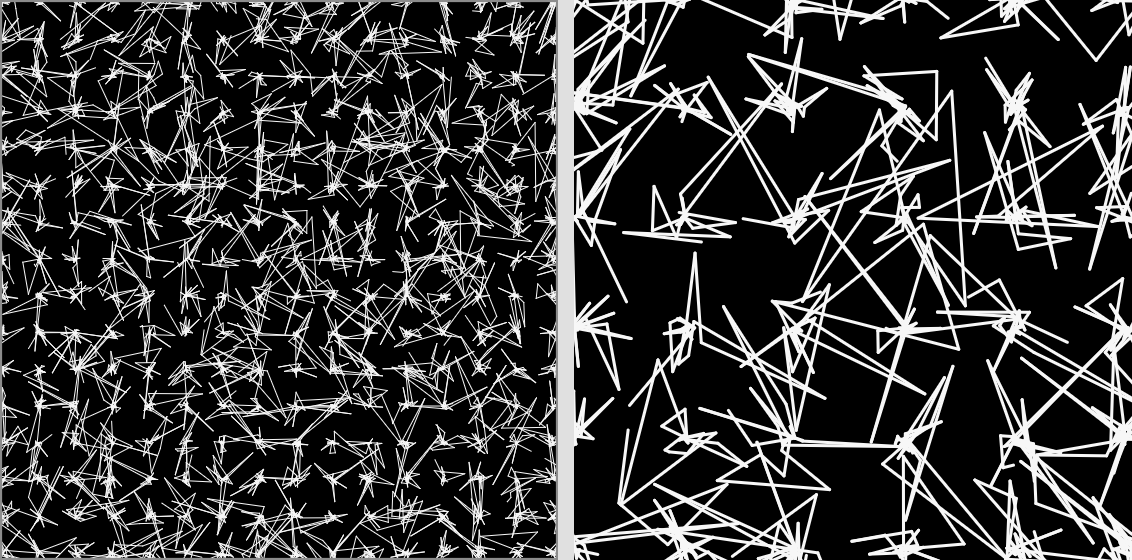
Left, the full canvas; right, a detail of the centre.
Write a WebGL 1 fragment shader that draws this pattern.

```glsl
precision highp float;
// Scribbled stars on a regular grid: every grid node owns one polyline whose
// vertices scatter around it with a heavy-tailed radius, giving a bright core
// and a few long thin spikes. Each pixel sums the scribbles within reach.

uniform vec2 u_resolution;

const float SPACING = 0.0658;                // grid step, in canvas widths
const vec2  GRID_ORIGIN = vec2(0.0047, 0.0125);
const int   SEGMENTS = 24;                   // strokes per star
const float SPREAD = 0.19;                   // radius scale, in grid steps
const float TAIL = 1.5;                      // higher: tighter core, longer spikes
const float REACH = 1.5;                     // longest spike, in grid steps
const float HALF_WIDTH = 0.0138;             // stroke half width, in grid steps
const float FRAME_WIDTH = 0.0038;            // border, in canvas widths
const vec3  BACKGROUND = vec3(0.0);
const vec3  INK = vec3(0.97);
const vec3  FRAME = vec3(0.55);
const float TWO_PI = 6.2831853;

// Two random values in 0..1 from a node and a vertex index
vec2 hash2(vec3 p) {
  p = fract(p * vec3(0.1031, 0.1030, 0.0973));
  p += dot(p, p.yzx + 33.33);
  return fract((p.xx + p.yz) * p.zy);
}

// Vertex of a star, relative to its node
vec2 starVertex(vec2 node, float index) {
  vec2 h = hash2(vec3(node + 17.0, index * 7.31 + 3.7));
  float radius = SPREAD * pow(-log(clamp(h.x, 0.0001, 0.9999)), TAIL);
  float angle = TWO_PI * h.y;
  return min(radius, REACH) * vec2(cos(angle), sin(angle));
}

float segmentDistance(vec2 p, vec2 a, vec2 b) {
  vec2 ap = p - a;
  vec2 ab = b - a;
  float t = clamp(dot(ap, ab) / max(dot(ab, ab), 0.000001), 0.0, 1.0);
  return length(ap - ab * t);
}

// Share of the background left uncovered by one star
float starGap(vec2 p, vec2 node, float pixel) {
  float gap = 1.0;
  vec2 a = starVertex(node, 0.0);
  for (int i = 1; i <= SEGMENTS; i++) {
    vec2 b = starVertex(node, float(i));
    float d = segmentDistance(p, a, b);
    gap *= 1.0 - clamp(0.5 + (HALF_WIDTH - d) / pixel, 0.0, 1.0);
    a = b;
  }
  return gap;
}

void main() {
  vec2 canvas = gl_FragCoord.xy / u_resolution.x;
  vec2 p = (canvas - GRID_ORIGIN) / SPACING;
  float pixel = 1.0 / (u_resolution.x * SPACING);

  // The 4 x 4 nodes around the pixel cover every spike shorter than two steps
  vec2 base = floor(p);
  float gap = 1.0;
  for (int y = -1; y <= 2; y++) {
    for (int x = -1; x <= 2; x++) {
      vec2 node = base + vec2(float(x), float(y));
      vec2 local = p - node;
      if (length(local) < REACH + HALF_WIDTH + pixel) {
        gap *= starGap(local, node, pixel);
      }
    }
  }
  vec3 color = mix(INK, BACKGROUND, gap);

  // Thin border
  vec2 size = u_resolution / u_resolution.x;
  vec2 edge = min(canvas, size - canvas);
  float inset = (FRAME_WIDTH - min(edge.x, edge.y)) * u_resolution.x;
  color = mix(color, FRAME, clamp(0.5 + inset, 0.0, 1.0));

  gl_FragColor = vec4(color, 1.0);
}
```
